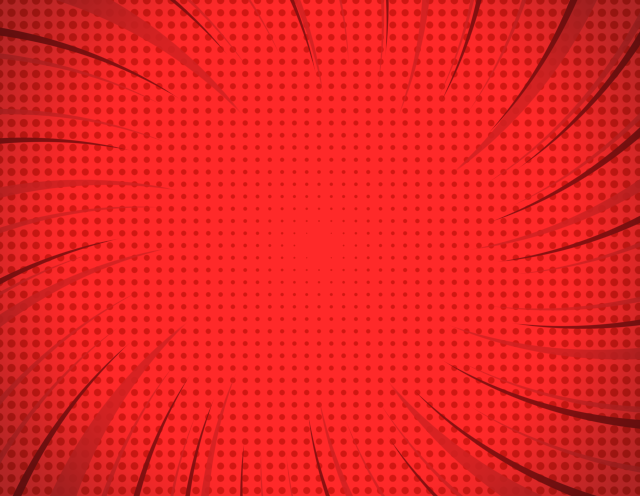
A WebGL 1 fragment shader for this background:

```glsl
precision highp float;
// Red comic burst: halftone dots growing outward under a swirl of tapered streaks.
uniform vec2 u_resolution;

float hash(float n) {
  return fract(sin(n * 127.1) * 43758.5453);
}

// Coverage of a spike that starts at radius tip and widens outward.
float streak(float angle, float r, float center, float tip, float slope, float aa) {
  float turn = mod(angle - radians(center) + 3.14159, 6.28318) - 3.14159;
  float d = abs(turn) * r - slope * (r - tip);
  return (1.0 - smoothstep(-aa, aa, d)) * smoothstep(tip, tip + 0.04, r);
}

// Uneven spacing of the dark streaks, in degrees.
float darkAngle(float i) {
  float t = radians(18.0 * i);
  return 10.4 + 18.0 * i - 11.0 * sin(t + 0.66) + 3.8 * sin(2.0 * t + 2.07)
    - 2.3 * sin(3.0 * t + 0.44) + 3.4 * sin(4.0 * t + 1.21) - 1.8 * sin(5.0 * t + 0.34);
}

// Near-even spacing of the light streaks, bunched on the left side.
float lightAngle(float i) {
  float bunch = 9.0 * exp(-(i - 15.5) * (i - 15.5) / 8.0);
  float sway = step(12.5, i) * step(i, 30.5) * (mod(i, 2.0) - 0.5) * 3.0;
  return 10.0 * i + 0.7 + bunch + sway;
}

void main() {
  vec2 p = (gl_FragCoord.xy - 0.5 * u_resolution) / u_resolution.y - vec2(-0.002, 0.005);
  float aa = 0.8 / u_resolution.y;
  float r = length(p);
  vec3 color = vec3(1.0, 0.16, 0.16);

  // Halftone dots
  vec2 pitch = vec2(0.0248, 0.0247);
  vec2 dotCenter = floor(p / pitch + 0.5) * pitch;
  float dotRadius = min(0.0103 * sqrt(max(length(dotCenter) - 0.025, 0.0)), 0.0083);
  float dots = 1.0 - smoothstep(-aa, aa, length(p - dotCenter) - dotRadius);
  color = mix(color, vec3(0.82, 0.09, 0.07), dots * step(0.001, dotRadius));

  // Swirled polar angle: streaks bend with the radius
  float angle = atan(p.y, p.x + 1e-5) - 0.6 * (r - 0.371);

  // Light streaks, every third broader and every ninth broadest
  float light = 0.0;
  for (int k = 0; k < 36; k++) {
    float i = float(k);
    float broad = 1.0 - step(0.5, mod(i, 3.0));
    float broadest = 1.0 - step(0.5, abs(mod(i, 9.0) - 3.0));
    float tip = mix(0.32 + 0.14 * hash(i + 3.0), 0.3, broad);
    float slope = 0.018 + 0.014 * broad + 0.032 * broadest;
    light = max(light, streak(angle, r, lightAngle(i), tip, slope, aa));
  }
  color = mix(color, vec3(0.82, 0.13, 0.13), 0.85 * light);

  // Dark streaks
  float dark = 0.0;
  for (int k = 0; k < 20; k++) {
    float i = float(k);
    float tip = 0.33 + 0.1 * hash(i + 61.0);
    dark = max(dark, streak(angle, r, darkAngle(i), tip, 0.024, aa));
  }
  color = mix(color, vec3(0.52, 0.06, 0.06), 0.95 * dark);

  // Darkened corners
  color *= 1.0 - vec3(0.32, 0.1, 0.1) * smoothstep(0.48, 0.84, r);
  gl_FragColor = vec4(color, 1.0);
}
```
